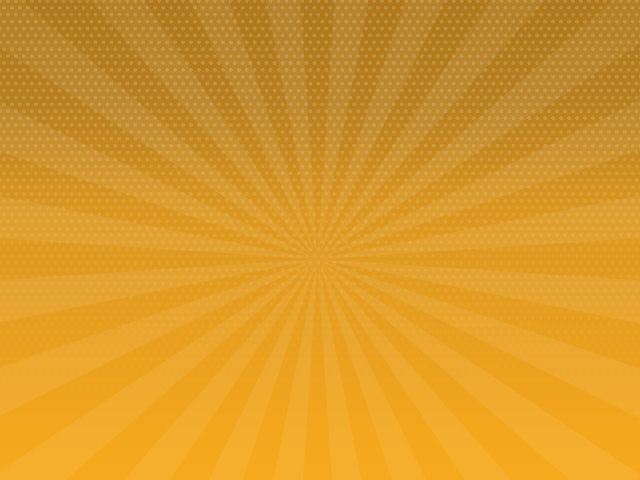
A WebGL 1 fragment shader for this background:

```glsl
precision highp float;
// A golden sunburst: a vertical amber gradient, 24 pale rays spreading from a
// point just below the middle, and a staggered halftone grid of pale dots.
// Rays and dots are analytic shapes blended towards white over the gradient.

uniform vec2 u_resolution;

// Amber backdrop, bright at the bottom (y = 0) and brown at the top (y = 1).
vec3 amberGradient(float y) {
    vec3 color = mix(vec3(0.960, 0.662, 0.110), vec3(0.925, 0.635, 0.118), smoothstep(0.0, 0.28, y));
    color = mix(color, vec3(0.865, 0.596, 0.125), smoothstep(0.16, 0.56, y));
    color = mix(color, vec3(0.715, 0.495, 0.125), smoothstep(0.50, 0.83, y));
    return mix(color, vec3(0.685, 0.472, 0.108), smoothstep(0.78, 1.0, y));
}

// Coverage of the pale rays; softens to an even half tone at the hub.
float rayCoverage(vec2 fromHub, float pixel) {
    float wave = -cos(24.0 * atan(fromHub.x, fromHub.y + 1e-6));
    return clamp(0.5 + wave * length(fromHub) / (24.0 * pixel), 0.0, 1.0);
}

// Coverage of round dots on rows where every second row shifts by half a cell.
float dotCoverage(vec2 p, float pixel) {
    vec2 cell = vec2(0.01658, 0.01436);
    float row = floor(p.y / cell.y);
    float shift = 0.5 * mod(row, 2.0);
    vec2 local = (fract(vec2(p.x / cell.x + shift, p.y / cell.y)) - 0.5) * cell;
    return 1.0 - smoothstep(-0.6 * pixel, 0.6 * pixel, length(local) - 0.0040);
}

void main() {
    float pixel = 1.0 / u_resolution.y;
    vec2 p = gl_FragCoord.xy * pixel;
    vec2 hub = vec2(0.496 * u_resolution.x * pixel, 0.46);

    vec3 color = amberGradient(p.y);

    // Rays keep a gentle contrast and soften towards the far top corners.
    float reach = length(p - hub);
    float strength = 0.082 - 0.025 * smoothstep(0.35, 0.85, reach) * smoothstep(0.5, 1.0, p.y);
    color = mix(color, vec3(1.0, 0.98, 0.92), rayCoverage(p - hub, pixel) * strength);

    // Dots fade away towards the bottom.
    float dots = dotCoverage(p, pixel) * 0.185 * smoothstep(0.08, 0.85, p.y);
    color = mix(color, vec3(1.0, 0.95, 0.80), dots);

    gl_FragColor = vec4(color, 1.0);
}
```
